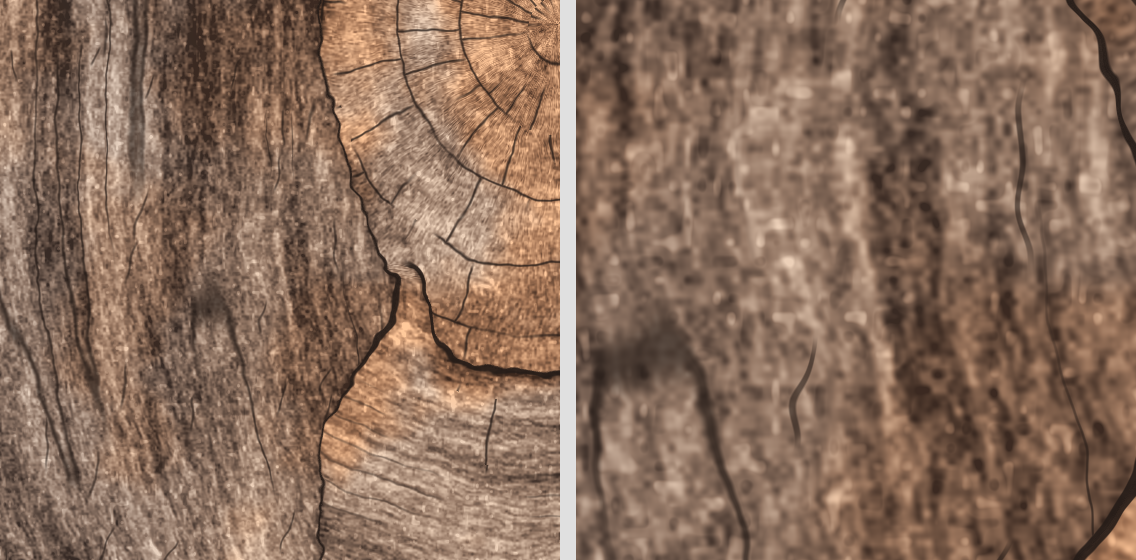
Left: the whole. Right: its middle third, enlarged.
Reproduce this texture procedurally as a WebGL 2 fragment shader.

```glsl
#version 300 es
precision highp float;
// Weathered wood: bent vertical grain on the left, a cracked ringed knot on the right.
uniform vec2 u_resolution;
out vec4 fragColor;

const vec3 DARK = vec3(0.22, 0.165, 0.14);
const vec3 MID = vec3(0.585, 0.47, 0.395);
const vec3 LIGHT = vec3(0.93, 0.82, 0.725);
const vec3 RUST = vec3(1.10, 0.96, 0.82);
const vec3 SLATE = vec3(0.96, 1.0, 1.05);
const vec2 KNOT = vec2(1.0, 0.95);     // centre of the rings
const float BASE_TONE = 0.52;
const float STREAK = 0.55;             // contrast along the grain
const float FLECK = 0.62;              // contrast of the fine fibres
const float RING_STEP = 0.125;
const float SPOKE_STEP = 0.30;
const vec2 SLIT_GRID = vec2(11.0, 7.0);

float hash(vec2 p) {
  vec3 q = fract(p.xyx * vec3(0.1031, 0.1030, 0.0973));
  q += dot(q, q.yzx + 33.33);
  return fract((q.x + q.y) * q.z);
}

float noise(vec2 p) {
  vec2 i = floor(p), f = fract(p);
  f = f * f * (3.0 - 2.0 * f);
  return mix(mix(hash(i), hash(i + vec2(1, 0)), f.x),
             mix(hash(i + vec2(0, 1)), hash(i + vec2(1, 1)), f.x), f.y);
}

float fbm(vec2 p) {
  float sum = 0.0, amp = 0.5;
  for (int i = 0; i < 4; i++) {
    sum += amp * noise(p);
    p = p * 2.03 + 17.3;
    amp *= 0.5;
  }
  return sum / 0.9375;
}

float stroke(float d, float width) {
  float soft = 1.2 / u_resolution.y;
  return 1.0 - smoothstep(max(width - soft, 0.0), width + soft, d);
}

// Soft round patch around a centre
float patchAt(vec2 p, vec2 c, vec2 size) {
  vec2 d = (p - c) / size;
  return exp(-dot(d, d));
}

float seamX(float y) {
  float upper = 0.57 + 0.52 * (1.0 - y) * (1.0 - y);
  float lower = 0.573 + 0.145 * smoothstep(0.18, 0.52, y);
  return mix(lower, upper, smoothstep(0.49, 0.52, y));
}

// Short tapering slits scattered through a jittered grid
float slits(vec2 p) {
  vec2 cell = floor(p * SLIT_GRID);
  float ink = 0.0;
  for (int j = -1; j <= 1; j++)
  for (int i = -1; i <= 1; i++) {
    vec2 id = cell + vec2(i, j);
    vec2 c = (id + vec2(hash(id), hash(id + 31.7))) / SLIT_GRID;
    float lean = mix(-0.05, 0.5, hash(id + 7.1));
    float halfLen = mix(0.02, 0.065, hash(id + 3.9));
    vec2 d = p - c;
    float along = abs(d.y) / halfLen;
    float across = abs(d.x - lean * d.y + 0.012 * (noise(p * 35.0) - 0.5));
    float keep = step(0.5, hash(id + 12.3));
    ink = max(ink, keep * stroke(across, 0.0017) * (1.0 - smoothstep(0.5, 1.0, along)));
  }
  return ink;
}

void main() {
  vec2 p = gl_FragCoord.xy / u_resolution;
  vec2 w = p + 0.022 * (vec2(fbm(p * 13.0), fbm(p * 13.0 + 50.0)) - 0.5);

  // Grain coordinates: bent verticals, and polar rings about the knot
  float bent = w.x - 0.27 * pow(max(0.62 - w.y, 0.0), 1.5);
  vec2 d = w - KNOT;
  float r = length(d), a = atan(d.x, -d.y);
  float seamOffset = w.x - seamX(w.y) + 0.012 * (noise(p * 45.0) - 0.5);
  float right = smoothstep(-0.002, 0.002, seamOffset);
  float rim = r - 0.615 + 0.12 * smoothstep(0.3, 0.55, -a) + 0.01 * (noise(p * 40.0) - 0.5);
  float below = smoothstep(-0.002, 0.003, rim) * right * smoothstep(0.53, 0.50, p.y + 0.0) ;
  vec2 grain = mix(vec2(bent, w.y), vec2(r, a * 0.6), step(0.5, right));

  // Broad light and shade
  float tone = BASE_TONE + 0.75 * (fbm(grain * vec2(9.0, 4.0) + 4.0) - 0.5);
  float leftShade = 0.17 * patchAt(p, vec2(0.22, 0.52), vec2(0.06, 0.25))
    + 0.16 * patchAt(p, vec2(0.40, 0.02), vec2(0.16, 0.24))
    - 0.27 * patchAt(vec2(bent, p.y), vec2(0.10, 0.72), vec2(0.045, 0.36))
    - 0.15 * patchAt(p, vec2(0.35, 0.90), vec2(0.17, 0.25)) - 0.05;
  float rightShade = 0.09 + below * (0.20 * patchAt(vec2(rim, a), vec2(0.07, -0.1), vec2(0.04, 0.4))
    + 0.10 * patchAt(p, vec2(0.74, 0.42), vec2(0.05, 0.12)) - 0.03);
  tone += mix(leftShade, rightShade, right);

  // Streaks, growth bands and fibres
  float streak = 0.6 * noise(grain * vec2(75.0, 5.0)) + 0.4 * noise(grain * vec2(150.0, 14.0));
  tone += STREAK * (streak - 0.5) * mix(1.0, 0.6, right * (1.0 - below));
  tone += below * 0.35 * (noise(vec2(r * 32.0, a * 2.0)) - 0.5);
  vec2 fibre = mix(grain * vec2(190.0, 95.0), vec2(r * 110.0, a * 120.0), right * (1.0 - below));
  float fleck = 0.6 * noise(fibre) + 0.4 * noise(p * vec2(210.0, 230.0));
  tone += FLECK * (fleck - 0.5);
  float chip = noise(p * vec2(115.0, 90.0) + 9.0);
  tone += 0.22 * smoothstep(0.74, 0.95, chip) - 0.12 * smoothstep(0.28, 0.08, chip);

  // Long cracks follow the left grain, short slits lean across it
  float vein = abs(noise(vec2(bent * 24.0, w.y * 1.3)) - 0.5) / 24.0;
  float crack = stroke(vein, 0.0009) * smoothstep(0.48, 0.62, noise(grain * vec2(8.0, 4.0)));
  crack = max(crack * 0.75, 0.65 * slits(p)) * (1.0 - right);

  // Knot plates: broken rings joined by staggered spokes
  float ring = r / RING_STEP + 0.12 + 0.35 * (noise(p * 6.0) - 0.5);
  float ringGap = abs(fract(ring) - 0.5) * RING_STEP;
  float spoke = a / SPOKE_STEP + 0.8 * hash(vec2(floor(ring + 0.5), 5.0));
  float spokeGap = abs(fract(spoke) - 0.5) * SPOKE_STEP * r;
  float broken = smoothstep(0.34, 0.52, noise(p * 8.0 + 21.0));
  float plates = max(stroke(ringGap, 0.0020) * broken * (1.0 - below),
                     stroke(spokeGap, 0.0019) * smoothstep(0.32, 0.5, noise(p * 9.0 + 3.0)));
  float bands = stroke(abs(fract(r * 27.0) - 0.5) / 27.0, 0.0014) * below * smoothstep(0.12, 0.2, rim);
  crack = max(crack, right * max(0.85 * plates, 0.4 * bands * broken));
  tone -= 0.16 * right * (1.0 - below) * exp(-ringGap / 0.007) * broken;

  // The main seam and the shadowed lower lip of the knot
  float gape = 0.0022 + 0.005 * patchAt(vec2(p.y), vec2(0.43), vec2(0.12));
  crack = max(crack, stroke(abs(seamOffset), gape));
  float lip = smoothstep(0.60, 0.55, -a) * right;
  crack = max(crack, lip * stroke(abs(rim - 0.004), 0.0048));
  tone -= 0.30 * lip * below * exp(-max(rim, 0.0) / 0.016);
  tone -= 0.20 * exp(-abs(seamOffset) / 0.010);

  // Tone to colour, warm on the plates and cool in the dark grain
  tone = clamp(tone, 0.0, 1.0);
  vec3 color = mix(mix(DARK, MID, min(tone * 2.0, 1.0)), LIGHT, max(tone * 2.0 - 1.0, 0.0));
  float warm = smoothstep(0.42, 0.68, fbm(p * 5.0 + 8.0) + 0.22 * patchAt(p, vec2(0.95, 0.8), vec2(0.14, 0.3)));
  color *= mix(vec3(1.0), RUST, warm * mix(0.45, 0.9, right));
  color *= mix(vec3(1.0), SLATE, (1.0 - right) * smoothstep(0.5, 0.2, p.x) * 0.7);
  color = mix(color, DARK * 0.65, crack * 0.9);
  fragColor = vec4(color, 1.0);
}
```
